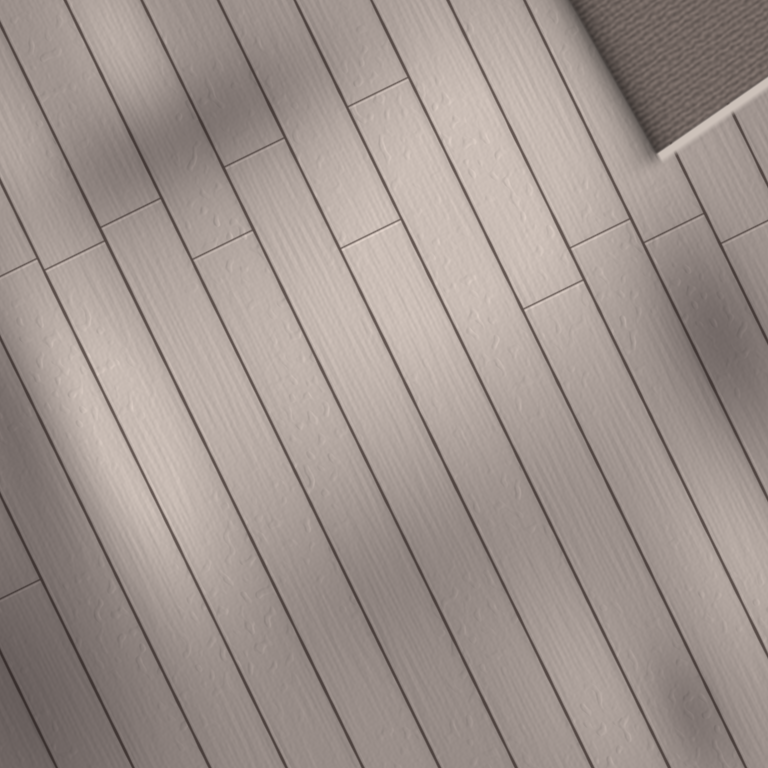
This texture is drawn by a three.js fragment shader. Its source:

```glsl
// Slanted painted floor boards with staggered end joints, soft dappled light and a woven panel corner.
#define PITCH 0.0997
#define SLOPE 0.488
#define FIRST_SEAM 0.0846
#define SEAM_HALF 0.0017
#define JOINT_HALF 0.0010
#define SOFT 0.0013
#define RELIEF 0.15
#define LIT vec3(0.785, 0.735, 0.705)
#define SHADE vec3(0.365, 0.330, 0.325)
#define SEAM_DARK vec3(0.190, 0.155, 0.150)
#define FABRIC vec3(0.445, 0.400, 0.380)
#define TRIM vec3(0.800, 0.755, 0.725)

varying vec2 vUv;

vec2 gradientAt(vec2 cell) {
  float a = 6.2832 * fract(sin(dot(cell, vec2(127.1, 311.7))) * 43758.5);
  return vec2(cos(a), sin(a));
}

float gradientNoise(vec2 p) {
  vec2 i = floor(p), f = fract(p);
  vec2 w = f * f * f * (f * (f * 6.0 - 15.0) + 10.0);
  vec2 e = vec2(0.0, 1.0);
  float low = mix(dot(gradientAt(i), f), dot(gradientAt(i + e.yx), f - e.yx), w.x);
  float high = mix(dot(gradientAt(i + e.xy), f - e.xy), dot(gradientAt(i + e.yy), f - e.yy), w.x);
  return mix(low, high, w.y);
}

float hash(float n) { return fract(sin(n * 91.7 + 4.3) * 4375.5); }

// Smooth line mask around distance zero
float stroke(float d, float halfWidth) {
  return 1.0 - smoothstep(halfWidth - SOFT, halfWidth + SOFT, abs(d));
}

// Soft ellipse: radius.x lies along dir, radius.y across it
float blob(vec2 p, vec2 center, vec2 dir, vec2 radius) {
  vec2 d = p - center;
  vec2 q = vec2(dot(d, dir), dot(d, vec2(-dir.y, dir.x))) / radius;
  return exp(-dot(q, q));
}

// Dappled light, 0 in shadow and 1 in full light
float lightAt(vec2 p, vec2 along) {
  vec2 slant = normalize(vec2(0.37, -0.19));
  float l = 0.55;
  l += 0.42 * blob(p, vec2(0.48, 0.40), slant, vec2(0.38, 0.23));
  l += 0.30 * blob(p, vec2(0.64, 0.14), along, vec2(0.25, 0.20));
  l += 0.42 * blob(p, vec2(0.16, 0.58), along, vec2(0.25, 0.08));
  l += 0.30 * blob(p, vec2(0.15, 0.05), along, vec2(0.12, 0.06));
  l += 0.22 * blob(p, vec2(0.02, 0.20), along, vec2(0.13, 0.06));
  l += 0.30 * blob(p, vec2(0.97, 0.73), along, vec2(0.17, 0.08));
  l += 0.18 * blob(p, vec2(0.77, 0.90), along, vec2(0.15, 0.09));
  l -= 0.33 * blob(p, vec2(0.25, 0.17), slant, vec2(0.22, 0.07));
  l -= 0.45 * blob(p, vec2(0.00, 0.88), along, vec2(0.32, 0.18));
  l -= 0.35 * blob(p, vec2(0.01, 0.53), along, vec2(0.20, 0.06));
  l -= 0.12 * blob(p, vec2(0.50, 0.75), slant, vec2(0.22, 0.10));
  l -= 0.42 * blob(p, vec2(0.93, 0.43), along, vec2(0.15, 0.07));
  l -= 0.28 * blob(p, vec2(0.90, 0.93), along, vec2(0.09, 0.04));
  return clamp(l, 0.0, 1.0);
}

// Painted wood relief: long grain plus patchy paint bumps
float relief(vec2 q, float board) {
  q += 7.0 * hash(board);
  float worn = smoothstep(-0.3, 0.4, gradientNoise(q * vec2(9.0, 4.0)));
  float grain = gradientNoise(q * vec2(170.0, 13.0)) * mix(0.2, 0.75, 1.0 - worn);
  float bumps = smoothstep(0.12, 0.5, gradientNoise(q * vec2(85.0, 65.0))) * worn;
  return grain + 0.9 * bumps + 0.25 * gradientNoise(q * 190.0);
}

// End joint position of each board, measured along it
float jointAt(float k) {
  float side = 1.0 - 2.0 * mod(k, 2.0);
  float joint = 0.41 + 0.02 * k + side * (0.05 + 0.02 * k);
  joint = mix(joint, 0.68 + 0.05 * abs(k - 5.1), step(3.5, k));
  return mix(0.78 + (k + 5.0), joint, step(-3.5, k));
}

void main() {
  vec2 p = vec2(vUv.x, 1.0 - vUv.y); // measured down from the top
  vec2 along = normalize(vec2(SLOPE, 1.0));
  vec2 across = vec2(along.y, -along.x);

  // Boards
  float u = (p.x - SLOPE * p.y - FIRST_SEAM) / PITCH;
  float board = floor(u);
  float light = lightAt(p, along);
  vec2 q = vec2(dot(p, across), dot(p, along));
  float slopeLight = relief(q, board) - relief(q + vec2(0.0016, 0.0010), board);
  vec3 color = mix(SHADE, LIT, light) * (0.985 + 0.03 * hash(board + 20.0));
  color *= 1.0 + RELIEF * slopeLight;

  // Seams and end joints, each with a pale lip
  float seam = (u - floor(u + 0.5)) * PITCH * along.y;
  float joint = (p.y + SLOPE * p.x - jointAt(board)) * along.y;
  float wear = 0.0006 * gradientNoise(vec2(q.y * 45.0, floor(u + 0.5) * 3.7));
  vec3 gap = mix(SEAM_DARK, vec3(0.37, 0.32, 0.30), light);
  color *= 1.0 - 0.10 * exp(-abs(seam) / 0.005);
  color *= 1.0 + 0.07 * stroke(seam - 0.0045, 0.001) + 0.10 * stroke(joint - 0.003, 0.001);
  color = mix(color, gap, 0.75 * stroke(joint, JOINT_HALF));
  color = mix(color, gap, 0.95 * stroke(seam, SEAM_HALF + wear));

  // Woven panel corner with contact shadow and lit trim
  float left = dot(p - vec2(0.742, 0.0), vec2(-0.870, 0.493));
  float lower = dot(p - vec2(0.870, 0.190), vec2(0.570, 0.822));
  float contact = exp(-max(left, 0.0) / 0.018) * (1.0 - smoothstep(-0.01, 0.02, lower));
  color *= 1.0 - 0.50 * contact;
  float weave = sin(lower * 800.0 + 2.0 * gradientNoise(p * 90.0));
  vec3 fabric = FABRIC * (1.0 + 0.09 * weave + 0.15 * gradientNoise(p * 160.0));
  fabric *= 1.0 - 0.45 * exp(min(left, 0.0) / 0.015);
  float inside = 1.0 - smoothstep(-0.003, 0.003, left);
  color = mix(color, TRIM, inside * smoothstep(-0.002, 0.002, lower) * (1.0 - smoothstep(0.008, 0.018, lower)));
  color = mix(color, fabric, inside * (1.0 - smoothstep(-0.003, 0.001, lower)));

  gl_FragColor = vec4(color, 1.0);
}
```
